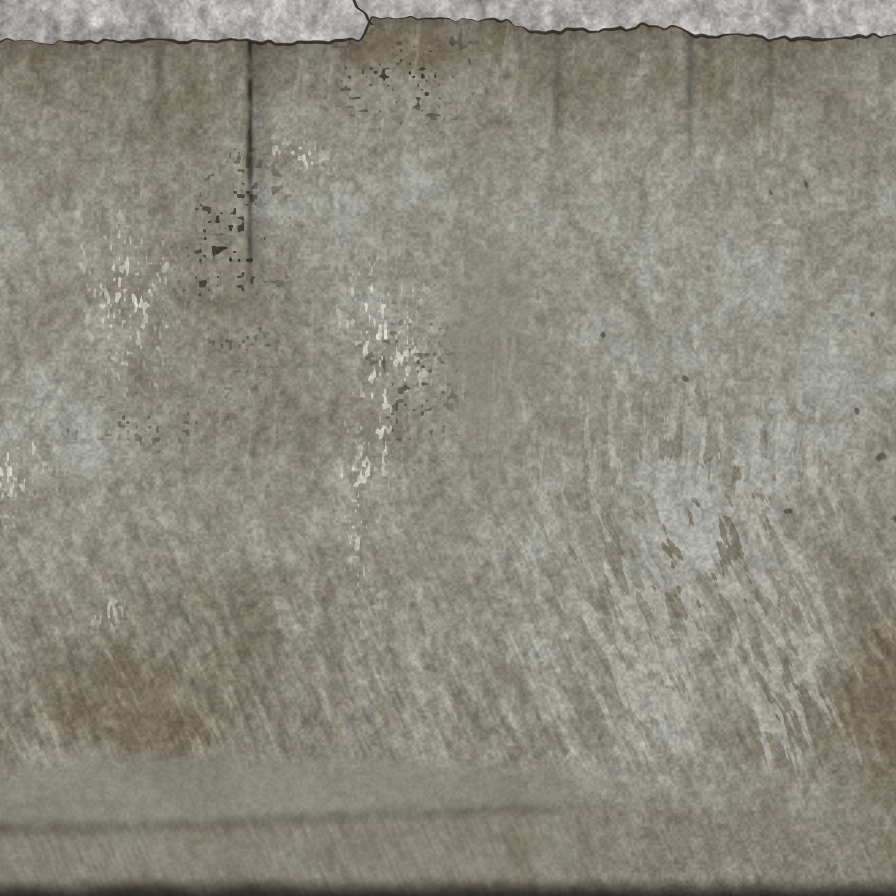
Write a three.js fragment shader that draws this texture.

```glsl
// Weathered concrete wall: a pale cracked strip on top, stained and scraped
// plaster below, a smooth trowelled band and a dark foot. Layers of value
// noise are steered by soft elliptical masks and drawn from back to front.
#define WARM vec3(.475, .447, .382)
#define COOL vec3(.612, .614, .580)
#define PLASTER vec3(.665, .665, .632)
#define CAP vec3(.670, .655, .652)
#define BAND vec3(.525, .520, .485)
#define FLECK vec3(.82, .81, .77)
#define DARK vec3(.17, .155, .125)
#define GRAIN .3
#define LEAN .42
#define CRACK_WIDTH .0014
#define SPOTS 9

varying vec2 vUv;

float hash(vec2 p) {
  vec3 q = fract(p.xyx * .1031);
  q += dot(q, q.yzx + 33.33);
  return fract((q.x + q.y) * q.z);
}

float noise(vec2 p) {
  vec2 i = floor(p), f = fract(p);
  f = f * f * (3. - 2. * f);
  return mix(mix(hash(i), hash(i + vec2(1, 0)), f.x),
             mix(hash(i + vec2(0, 1)), hash(i + 1.), f.x), f.y);
}

float fbm(vec2 p) {
  float sum = 0., amp = .516;
  for (int i = 0; i < 5; i++) {
    sum += amp * noise(p);
    p = mat2(1.6, 1.2, -1.2, 1.6) * p + 17.3;
    amp *= .5;
  }
  return sum;
}

// Bell curve around zero
float bell(float x, float width) {
  x /= width;
  return exp(-x * x);
}

// Soft elliptical mask: centre, then radii
float blob(vec2 p, float x, float y, float rx, float ry) {
  return bell(p.x - x, rx) * bell(p.y - y, ry);
}

// Height of the crack below the pale strip
float crackHeight(float x) {
  return .954 + .023 * smoothstep(.4, .416, x) - .01 * smoothstep(.55, .59, x)
    + .005 * smoothstep(.69, .74, x) - .013 * smoothstep(.75, .78, x)
    + .006 * (noise(vec2(x * 28., 3)) - .5) + .005 * (noise(vec2(x * 120., 8)) - .5);
}

// Dark run-off below the crack
float drip(vec2 p, float x, float width, float low) {
  return bell(p.x - x, width) * smoothstep(low, low + .14, p.y);
}

void main() {
  vec2 p = vUv;
  vec2 w = p + .06 * (vec2(fbm(p * 9.), fbm(p * 9. + 40.)) - .5);
  float broad = fbm(w * 5.) - .5, medium = fbm(w * 21. + 9.) - .5;
  float mottle = fbm(w * vec2(85, 50)) - .5;
  vec2 stroke = vec2(p.x + LEAN * min(p.y - .45, 0.), p.y);
  float scrape = fbm(stroke * vec2(105, 20) + 4. * broad);
  float hair = noise(stroke * vec2(260, 40)) - .5;

  // Broad stains between warm and cool cement
  float cool = .52 + broad + .7 * medium + .75 * mottle - .25 * smoothstep(.78, .96, p.y)
    + .36 * blob(w, .8, .56, .2, .24) + .25 * blob(w, .08, .62, .12, .2)
    + .25 * blob(w, .42, .72, .11, .17) + .28 * blob(w, .57, .42, .06, .05)
    - .48 * blob(w, .03, .2, .2, .15) - .3 * blob(w, .3, .33, .17, .11)
    - .6 * blob(w, 1., .24, .11, .15);
  float rub = blob(w, .55, .6, .055, .14);
  vec3 col = mix(WARM, COOL, mix(clamp(cool, -.15, 1.2), .48, .75 * rub));

  // Brushed strokes and ragged plaster remnants
  float brushed = smoothstep(.55, .22, p.y) * smoothstep(.1, .18, p.y);
  col *= 1. + (.2 + .8 * brushed) * (.3 * (scrape - .5) + .16 * hair);
  float remnant = .36 * blob(p, .73, .27, .07, .12) + .35 * blob(p, .87, .24, .05, .1)
    + .22 * blob(p, .77, .46, .16, .12) - .25 * blob(p, .8, .2, .035, .1);
  float peel = smoothstep(.68, .73, scrape + remnant) * smoothstep(.11, .16, p.y);
  col = mix(col, PLASTER, peel * clamp(.25 + 3. * remnant, 0., .75));
  float flake = smoothstep(.59, .64, fbm(stroke * vec2(95, 34) + 31.));
  col = mix(col, WARM * .93, .8 * flake * blob(p, .78, .4, .17, .15));

  // Pale flecks and small pits gathered in clusters
  float pale = blob(w, .14, .67, .05, .09) + blob(w, .43, .64, .045, .08)
    + blob(w, .34, .82, .04, .025) + blob(w, .41, .46, .025, .12)
    + blob(w, .01, .48, .045, .06) + .7 * blob(w, .11, .33, .02, .02);
  float chip = .6 * noise(p * vec2(330, 170)) + .4 * noise(p * vec2(130, 50));
  col = mix(col, FLECK, .9 * smoothstep(.67, .77, chip + .09 * pale) * min(pale, 1.));
  float pitted = blob(w, .26, .72, .055, .11) + blob(w, .46, .92, .07, .045)
    + .6 * blob(w, .45, .57, .06, .1) + .5 * blob(w, .15, .53, .09, .04);
  float pit = .7 * noise(p * 210. + 7.) + .3 * noise(p * 60.);
  col = mix(col, DARK, .85 * smoothstep(.71, .79, pit) * min(pitted, 1.));
  for (int i = 0; i < SPOTS; i++) {
    float k = float(i);
    vec2 c = vec2(.58, .42) + .43 * vec2(hash(vec2(k, 2)), hash(vec2(k, 5)));
    float d = length(w - c) - .002 - .003 * hash(vec2(k, 9));
    col = mix(col, DARK, .5 * smoothstep(.0015, -.0015, d));
  }

  // Vertical run-off
  float wet = .36 * drip(p, .279, .003, .64) + .15 * drip(p, .285, .013, .62)
    + .16 * drip(p, .622, .006, .77) + .17 * drip(p, .77, .005, .76)
    + .14 * (drip(p, .177, .006, .76) + drip(p, .86, .004, .8));
  col *= 1. - wet * (1. + 2. * mottle);

  // Trowelled band, its shadow line and the foot of the wall
  float ledge = .079 + .024 * smoothstep(.05, .7, p.x) + .006 * broad;
  float top = .125 + .028 * bell(p.x - .34, .24) + .05 * medium;
  float band = smoothstep(.76, .55, p.x) * smoothstep(top + .025, top - .015, p.y);
  col = mix(col, BAND * (1. + .25 * broad), .85 * band * smoothstep(ledge - .004, ledge + .008, p.y));
  vec3 foot = mix(WARM, COOL, .3 + .7 * medium) * (1. + .15 * hair);
  col = mix(col, foot, .75 * smoothstep(ledge, ledge - .012, p.y));
  col *= 1. - .15 * band * bell(p.y - ledge + .004, .008);

  // Pale strip, main crack and its branch
  float h = crackHeight(p.x);
  float slope = (crackHeight(p.x + .001) - crackHeight(p.x - .001)) / .002;
  float d = (p.y - h) / sqrt(1. + slope * slope);
  col *= 1. - .16 * exp(-max(h - p.y, 0.) / .014);
  col = mix(col, CAP * (1. + .5 * medium + .5 * mottle), smoothstep(-.001, .001, d));
  float thick = CRACK_WIDTH * (1.6 * noise(p * 45.) - .1);
  float branch = abs(p.x - .41 + .65 * (p.y - .974) + .01 * (noise(vec2(p.y * 130., 2)) - .5));
  float crack = max(smoothstep(thick + .001, thick - .0006, abs(d)),
                    smoothstep(.0024, .0008, branch) * step(.972, p.y));
  col = mix(col, DARK, .88 * crack);

  // Fine grain and the dark bottom edge
  float grain = fbm(p * 130.) - .5 + .6 * (noise(p * 330.) - .5);
  col *= 1. + GRAIN * grain * (1. - .45 * max(rub, band));
  col *= mix(.36, 1., smoothstep(-.002, .024, p.y + .008 * medium));
  gl_FragColor = vec4(clamp(col, 0., 1.), 1);
}
```
